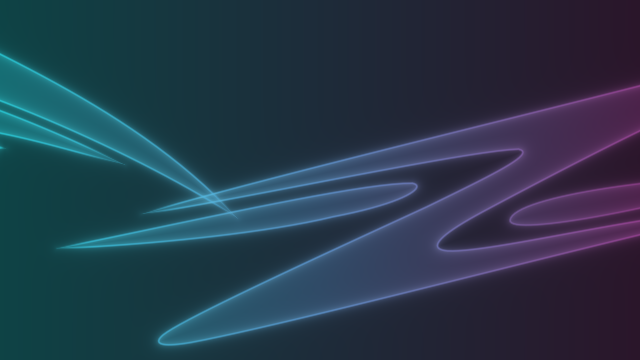
Give the GLSL for this background, as a Shadertoy shader.

```glsl
// Glowing translucent ribbons on a teal-to-plum gradient.
// Each outline is a chain of cubic curves: the nearest segment gives the glow,
// and the count of crossings above the point tells inside from outside.

vec2 point;      // current position on a 160 x 90 canvas
vec2 pen;        // end of the last curve drawn
float nearest;   // distance to the current outline
float side;      // -1 inside, +1 outside

// Blend of three colours spread evenly over the width
vec3 ramp(vec3 left, vec3 middle, vec3 right) {
    float x = clamp(point.x / 80.0, 0.0, 2.0);
    return x < 1.0 ? mix(left, middle, x) : mix(middle, right, x - 1.0);
}

void moveTo(vec2 start) {
    pen = start;
    nearest = 1e3;
    side = 1.0;
}

void addSegment(vec2 a, vec2 b) {
    vec2 ab = b - a, ap = point - a;
    float t = clamp(dot(ap, ab) / max(dot(ab, ab), 1e-6), 0.0, 1.0);
    nearest = min(nearest, length(ap - ab * t));
    if ((a.x > point.x) != (b.x > point.x)) {
        float crossing = a.y + ab.y * ap.x / ab.x;
        if (crossing > point.y) side = -side;
    }
}

void curveTo(vec2 b, vec2 c, vec2 d) {
    const int STEPS = 20;
    vec2 a = pen, previous = pen;
    for (int i = 1; i <= STEPS; i++) {
        float t = float(i) / float(STEPS), s = 1.0 - t;
        vec2 next = s * s * s * a + 3.0 * s * t * (s * b + t * c) + t * t * t * d;
        addSegment(previous, next);
        previous = next;
    }
    pen = d;
}

// Fill the outline, then add its halo and bright rim
void paint(inout vec3 color, vec3 accent, float rim) {
    float pixel = 90.0 / iResolution.y;
    float inside = smoothstep(0.5 * pixel, -0.5 * pixel, nearest * side);
    float line = 1.0 - smoothstep(0.0, 0.22 + 0.8 * pixel, nearest);
    float halo = 0.32 * exp(-nearest / 0.85) + 0.06 * exp(-nearest / 2.5);
    color = mix(color, accent, 0.28 * inside);
    color += accent * halo * mix(0.35, 1.0, rim) * (1.0 - color);
    color = mix(color, accent, 0.62 * line * rim);
}

void mainImage(out vec4 fragColor, in vec2 fragCoord) {
    point = fragCoord * 90.0 / iResolution.y;
    vec3 color = ramp(vec3(0.055, 0.262, 0.272), vec3(0.115, 0.170, 0.225), vec3(0.165, 0.085, 0.165));
    vec3 accent = ramp(vec3(0.16, 0.84, 0.90), vec3(0.37, 0.60, 0.85), vec3(0.62, 0.26, 0.60));

    // Large folded ribbon, open at the right
    moveTo(vec2(162.5, 69.2));
    curveTo(vec2(125.0, 59.6), vec2(62.5, 44.6), vec2(35.4, 36.5));
    curveTo(vec2(52.1, 38.5), vec2(116.7, 52.4), vec2(129.6, 52.7));
    curveTo(vec2(134.4, 51.7), vec2(122.9, 46.2), vec2(106.7, 38.3));
    curveTo(vec2(83.3, 27.5), vec2(45.8, 10.4), vec2(40.8, 6.3));
    curveTo(vec2(38.5, 4.4), vec2(39.2, 2.9), vec2(47.9, 4.4));
    curveTo(vec2(68.8, 8.3), vec2(125.0, 22.9), vec2(162.5, 31.9));
    curveTo(vec2(162.5, 33.0), vec2(162.5, 34.0), vec2(162.5, 35.2));
    curveTo(vec2(141.7, 31.9), vec2(119.8, 26.9), vec2(111.9, 27.3));
    curveTo(vec2(107.3, 27.7), vec2(108.3, 30.4), vec2(120.8, 37.1));
    curveTo(vec2(133.3, 43.8), vec2(150.0, 52.5), vec2(162.5, 58.5));
    float upperTip = smoothstep(35.0, 46.0, point.x);
    paint(color, accent, max(upperTip, step(point.y, 25.0)));

    // Long tongue inside the fold
    moveTo(vec2(14.2, 27.9));
    curveTo(vec2(41.7, 33.3), vec2(89.6, 44.4), vec2(103.1, 44.2));
    curveTo(vec2(106.7, 43.5), vec2(102.1, 39.4), vec2(83.3, 35.8));
    curveTo(vec2(62.5, 30.8), vec2(27.1, 28.2), vec2(14.2, 27.9));
    paint(color, accent, smoothstep(12.0, 24.0, point.x));

    // Rounded petal at the right edge
    moveTo(vec2(162.5, 44.4));
    curveTo(vec2(143.8, 42.3), vec2(128.1, 38.8), vec2(127.5, 35.0));
    curveTo(vec2(127.1, 32.1), vec2(143.8, 34.4), vec2(162.5, 38.5));
    paint(color, accent, 0.8);

    // Broad wing sweeping down from the left edge
    moveTo(vec2(-2.0, 77.5));
    curveTo(vec2(18.8, 67.1), vec2(41.7, 54.6), vec2(59.4, 35.4));
    curveTo(vec2(45.8, 44.6), vec2(20.8, 57.1), vec2(-2.0, 65.6));
    paint(color, accent, smoothstep(59.5, 51.0, point.x));

    // Narrow wing below it
    moveTo(vec2(-2.0, 63.1));
    curveTo(vec2(10.4, 58.5), vec2(20.8, 53.8), vec2(31.3, 48.8));
    curveTo(vec2(19.8, 51.7), vec2(9.4, 55.0), vec2(-2.0, 57.1));
    paint(color, accent, smoothstep(31.0, 18.0, point.x));

    // Last sliver at the left edge
    moveTo(vec2(-2.0, 53.5));
    curveTo(vec2(-1.0, 53.4), vec2(0.0, 53.2), vec2(1.5, 52.9));
    curveTo(vec2(0.0, 53.0), vec2(-1.0, 53.0), vec2(-2.0, 53.1));
    paint(color, accent, smoothstep(1.5, -0.5, point.x));

    fragColor = vec4(color, 1.0);
}
```
